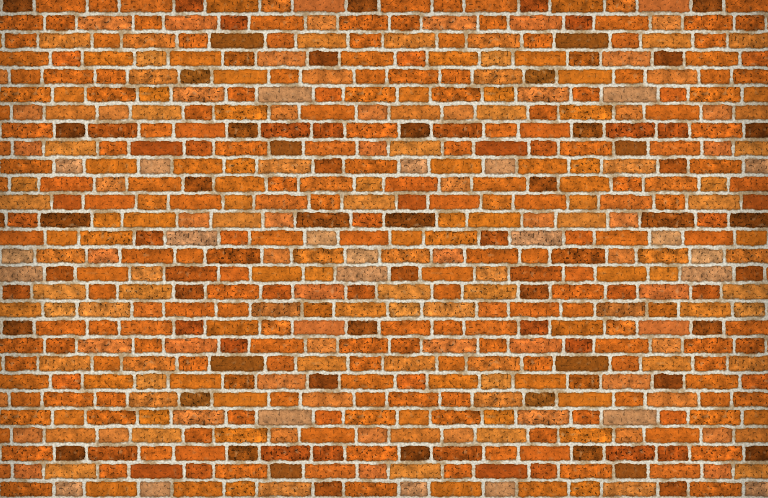
A Shadertoy shader for this texture:

```glsl
const vec2 WALL = vec2(8.91, 27.76);   // bonds across, courses up
const vec2 TILE = vec2(4.0, 18.0);     // bonds and courses before the wear recurs
const float BOND_LENGTH = 4.8;         // one stretcher plus one header, in courses
const float STRETCHER = 0.63;          // stretcher share of a bond
const float JOINT = 0.18;              // mortar width, in courses
const float TAU = 6.2831853;

const vec3 ORANGE = vec3(0.80, 0.42, 0.12);
const vec3 EMBER = vec3(0.64, 0.31, 0.09);
const vec3 SAND = vec3(0.82, 0.53, 0.28);
const vec3 DUST = vec3(0.78, 0.65, 0.50);
const vec3 LIME = vec3(0.88, 0.85, 0.78);
const vec3 CLAY = vec3(0.72, 0.61, 0.46);
const vec3 SOOT = vec3(0.42, 0.29, 0.17);

float hash(vec2 p) {
    vec3 q = fract(p.xyx * vec3(0.1031, 0.1030, 0.0973));
    q += dot(q, q.yzx + 33.33);
    return fract((q.x + q.y) * q.z);
}

float cornerSlope(vec2 cell, vec2 offset, vec2 period) {
    float angle = TAU * hash(mod(cell, period) + 7.0);
    return dot(vec2(cos(angle), sin(angle)), offset);
}

float gradientNoise(vec2 p, vec2 period) {
    vec2 i = floor(p), f = fract(p), e = vec2(1.0, 0.0);
    vec2 u = f * f * f * (f * (f * 6.0 - 15.0) + 10.0);
    float low = mix(cornerSlope(i, f, period), cornerSlope(i + e, f - e, period), u.x);
    float high = mix(cornerSlope(i + e.yx, f - e.yx, period), cornerSlope(i + 1.0, f - 1.0, period), u.x);
    return mix(low, high, u.y);
}

// Noise that wraps with the tile; whole frequencies only
float wallNoise(vec2 p, float frequency) {
    vec2 cells = vec2(19.0, 18.0) * frequency;
    return gradientNoise(p / TILE * cells, cells);
}

float grain(vec2 p) {
    return wallNoise(p, 2.0) + 0.6 * wallNoise(p, 5.0) + 0.4 * wallNoise(p, 11.0);
}

float brickHash(float index, float course, float seed) {
    return hash(vec2(mod(index, 2.0 * TILE.x), mod(course, TILE.y)) + seed);
}

// Left end of a brick; even indices are stretchers
float brickStart(float index, float course) {
    float jitter = 0.045 * (brickHash(index, course, 31.0) - 0.5);
    return floor(index * 0.5) + STRETCHER * mod(index, 2.0) + jitter;
}

// Half a bond of stagger, plus a slow drift up the wall
float courseShift(float course) {
    float drift = 0.06 * cos(TAU * course / TILE.y - 0.67);
    return 0.94 - 0.5 * mod(course, 2.0) + drift;
}

float roundedBox(vec2 p, vec2 halfSize, float radius) {
    vec2 q = abs(p) - halfSize + radius;
    return length(max(q, 0.0)) + min(max(q.x, q.y), 0.0) - radius;
}

vec3 brickFace(vec2 p, float index, float course, float edge) {
    float tone = brickHash(index, course, 53.0);
    float rarity = brickHash(index, course, 89.0);
    float roughness = mix(0.2, 0.5, brickHash(index, course, 127.0));
    float texture_ = grain(p);

    vec3 color = mix(EMBER, ORANGE, smoothstep(0.0, 0.4, tone));
    color = mix(color, SAND, 0.55 * smoothstep(0.65, 1.0, tone));
    color.g *= mix(0.92, 1.06, brickHash(index, course, 171.0));
    color = mix(color, DUST, 0.6 * smoothstep(0.95, 0.97, rarity));
    color *= mix(0.72, 1.0, smoothstep(0.03, 0.06, rarity));

    // Mottling, lime bloom and pits
    color *= 1.0 + roughness * texture_;
    color = mix(color, DUST, 0.5 * smoothstep(0.2, 0.65, wallNoise(p + 1.3, 3.0)) * roughness * 2.0);
    color *= 1.0 - roughness * smoothstep(0.15, 0.5, wallNoise(p + 2.7, 7.0));

    // Darker worn rim
    return color * mix(0.80, 1.0, smoothstep(0.0, 0.12, -edge));
}

vec3 mortar(vec2 p, float edge, float below) {
    vec3 color = mix(LIME, CLAY, smoothstep(-0.1, 0.55, wallNoise(p + 0.6, 1.0) + 0.4 * wallNoise(p, 4.0)));
    float shadow = (1.0 - smoothstep(0.0, 0.09, edge)) * mix(0.15, 0.6, below);
    return mix(color, SOOT, shadow) * (1.0 + 0.2 * wallNoise(p, 9.0));
}

void mainImage(out vec4 fragColor, in vec2 fragCoord) {
    vec2 uv = fragCoord / iResolution.xy;
    vec2 p = uv * WALL;
    float pixel = WALL.y / iResolution.y;

    // Find the course and the brick within it
    float y = p.y + 0.07 * wallNoise(p, 1.0);
    float course = floor(y);
    float x = p.x - courseShift(course);
    float index = 2.0 * floor(x) + step(STRETCHER, fract(x));
    if (x < brickStart(index, course)) index -= 1.0;
    else if (x >= brickStart(index + 1.0, course)) index += 1.0;

    // Ragged brick outline, measured in courses
    float left = brickStart(index, course), right = brickStart(index + 1.0, course);
    vec2 local = vec2((x - 0.5 * (left + right)) * BOND_LENGTH, y - course - 0.5);
    vec2 halfSize = 0.5 * vec2((right - left) * BOND_LENGTH, 1.0) - 0.5 * JOINT;
    halfSize.y -= 0.03 * brickHash(index, course, 211.0);
    float edge = roundedBox(local, halfSize, 0.10) + 0.06 * wallNoise(p, 3.0) + 0.04 * wallNoise(p, 8.0);

    float below = smoothstep(0.2, 0.4, -local.y);
    float softness = max(0.6 * pixel, 0.025);
    float coverage = 1.0 - smoothstep(-softness, softness, edge);
    vec3 color = mix(mortar(p, edge, below), brickFace(p, index, course, edge), coverage);

    // Gentle darkening toward the borders
    vec2 border = min(uv, 1.0 - uv);
    color *= mix(0.82, 1.0, smoothstep(0.0, 0.08, border.x)) * mix(0.92, 1.0, smoothstep(0.0, 0.06, border.y));
    fragColor = vec4(clamp(color, 0.0, 1.0), 1.0);
}
```
